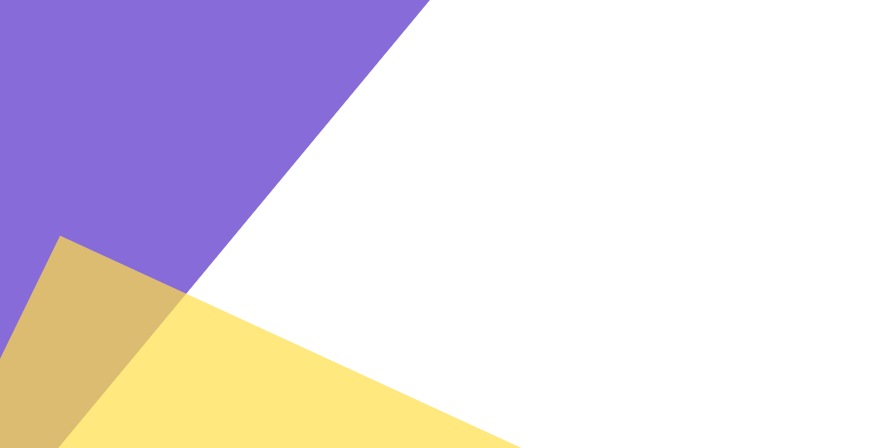
Write a WebGL 2 fragment shader that draws this background.

```glsl
#version 300 es
precision highp float;

uniform vec2 u_resolution;
out vec4 fragColor;

// Signed distance to the line from a to b, positive on its left side
float leftOf(vec2 p, vec2 a, vec2 b) {
    vec2 dir = normalize(b - a);
    vec2 rel = p - a;
    return dir.x * rel.y - dir.y * rel.x;
}

// Antialiased coverage of a signed distance, positive inside
float coverage(float d) {
    return clamp(d * u_resolution.y + 0.5, 0.0, 1.0);
}

void main() {
    // Units of canvas height
    vec2 p = gl_FragCoord.xy / u_resolution.y;
    vec3 color = vec3(1.0);

    // Violet area left of the slanted edge
    float violet = coverage(leftOf(p, vec2(0.130, 0.0), vec2(0.9596, 1.0)));
    color = mix(color, vec3(0.53, 0.42, 0.85), violet);

    // Translucent yellow corner rising from the bottom
    vec2 apex = vec2(0.1341, 0.474);
    float rightSide = leftOf(p, vec2(1.164, 0.0), apex);
    float leftSide = leftOf(p, apex, vec2(0.0, 0.199));
    float yellow = coverage(min(rightSide, leftSide));
    color = mix(color, vec3(1.0, 0.871, 0.271), 0.7 * yellow);

    fragColor = vec4(color, 1.0);
}
```
